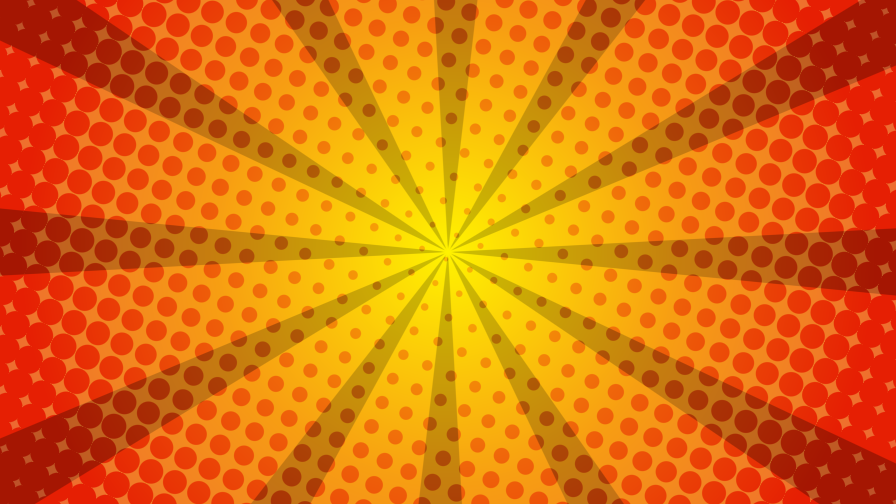
Reproduce this background procedurally as a Shadertoy shader.

```glsl
// Comic sunburst: twelve translucent dark rays over a yellow to red glow,
// with a tilted halftone grid whose dots swell and redden away from the centre.
// Lengths are in canvas heights, measured from the middle of the canvas.

#define RAY_COUNT 12.0
#define RAY_HALF_ANGLE 0.080
#define RAY_TURN -0.026
#define RAY_SKEW 0.035
#define RAY_SKEW_AXIS 2.391
#define RAY_SHADE 0.80
#define RAY_SHADE_ON_DOT 0.72
#define DOT_SPACING 0.0519
#define DOT_TILT -0.419
#define DOT_ANCHOR vec2(-0.257, -0.072)
#define DOT_MIN 0.08
#define DOT_GROWTH 0.53

const float TAU = 6.2831853;

// Blend through three colours, reaching the second at the given radius
vec3 radialRamp(vec3 inner, vec3 middle, vec3 outer, float knee, float rim, float r) {
    vec3 c = mix(inner, middle, clamp(r / knee, 0.0, 1.0));
    return mix(c, outer, clamp((r - knee) / (rim - knee), 0.0, 1.0));
}

vec3 glowColor(float r) {
    return radialRamp(vec3(1.0, 0.95, 0.0), vec3(0.97, 0.62, 0.07),
                      vec3(0.93, 0.40, 0.20), 0.46, 0.95, r);
}

vec3 dotColor(float r) {
    return radialRamp(vec3(0.98, 0.74, 0.02), vec3(0.94, 0.40, 0.04),
                      vec3(0.90, 0.12, 0.01), 0.42, 0.85, r);
}

// Coverage of the halftone dots
float halftone(vec2 p, float pixel) {
    float c = cos(DOT_TILT), s = sin(DOT_TILT);
    mat2 tilt = mat2(c, s, -s, c);
    vec2 grid = (p - DOT_ANCHOR) * tilt / DOT_SPACING;
    vec2 cell = floor(grid + 0.5);
    vec2 center = tilt * cell * DOT_SPACING + DOT_ANCHOR;
    float radius = DOT_SPACING * (DOT_MIN + DOT_GROWTH * length(center));
    return 1.0 - smoothstep(-pixel, pixel, length(p - center) - radius);
}

// Coverage of the rays, slightly sheared along one diagonal
float sunRays(vec2 p, float r, float pixel) {
    float angle = atan(p.y, p.x);
    float shift = RAY_TURN + RAY_SKEW * cos(2.0 * (angle - RAY_SKEW_AXIS));
    float sector = TAU / RAY_COUNT;
    float local = mod(angle - shift + 0.5 * sector, sector) - 0.5 * sector;
    float edge = (abs(local) - RAY_HALF_ANGLE) * r;
    float core = smoothstep(0.004, 0.016, r);
    return core * (1.0 - smoothstep(-pixel, pixel, edge));
}

void mainImage(out vec4 fragColor, in vec2 fragCoord) {
    vec2 p = (fragCoord - 0.5 * iResolution.xy) / iResolution.y;
    float pixel = 0.75 / iResolution.y;
    float r = length(p);

    float dots = halftone(p, pixel);
    float shade = mix(RAY_SHADE, RAY_SHADE_ON_DOT, dots);
    vec3 color = mix(glowColor(r), dotColor(r), dots);
    color *= mix(1.0, shade, sunRays(p, r, pixel));
    fragColor = vec4(color, 1.0);
}
```
